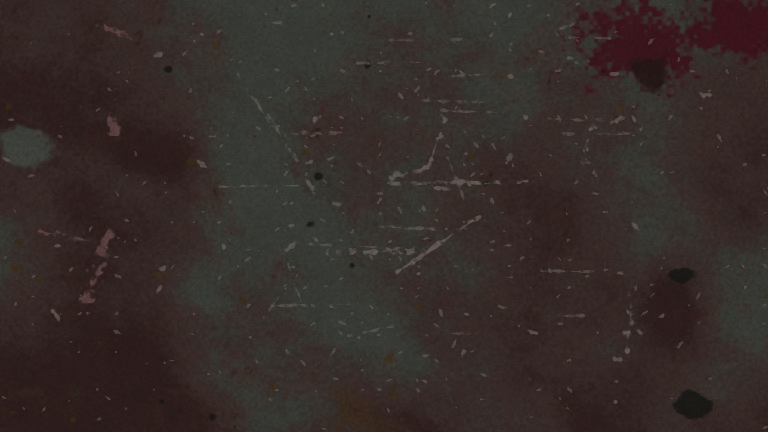
Give the GLSL for this texture, as a Shadertoy shader.

```glsl
const vec3 SLATE = vec3(0.218, 0.230, 0.208);
const vec3 UMBER = vec3(0.212, 0.162, 0.152);
const vec3 SOOT = vec3(0.170, 0.112, 0.106);
const vec3 CRIMSON = vec3(0.225, 0.060, 0.095);
const vec3 CHALK = vec3(0.400, 0.370, 0.350);
const vec3 ROSE = vec3(0.370, 0.265, 0.260);
const vec3 VERDIGRIS = vec3(0.250, 0.290, 0.260);
const vec3 OCHRE = vec3(0.230, 0.165, 0.075);
const vec3 PITCH = vec3(0.085, 0.085, 0.075);

float hash(vec2 p) {
    vec3 q = fract(p.xyx * 0.1031);
    q += dot(q, q.yzx + 33.33);
    return fract((q.x + q.y) * q.z);
}

float noise(vec2 p) {
    vec2 i = floor(p), f = fract(p);
    f = f * f * (3.0 - 2.0 * f);
    return mix(mix(hash(i), hash(i + vec2(1, 0)), f.x),
               mix(hash(i + vec2(0, 1)), hash(i + vec2(1, 1)), f.x), f.y);
}

float fbm(vec2 p) {
    float sum = 0.0, amp = 0.5;
    for (int i = 0; i < 6; i++) {
        sum += amp * noise(p);
        p = mat2(0.8, 0.6, -0.6, 0.8) * p * 2.03 + 17.3;
        amp *= 0.5;
    }
    return sum;
}

// Soft elliptical falloff, 1 at the centre
float lobe(vec2 p, vec2 centre, vec2 size) {
    vec2 d = (p - centre) / size;
    return exp(-dot(d, d));
}

// Lobe broken up at its border by a rough noise value
float blot(vec2 p, vec2 centre, vec2 size, float rough, float blur) {
    return smoothstep(0.5 - blur, 0.5 + blur, lobe(p, centre, size) + 1.4 * (rough - 0.5));
}

// Worn stroke from a to b; wear near 1 leaves only crumbs
float scratch(vec2 p, vec2 a, vec2 b, float width, float wear) {
    vec2 ab = b - a;
    float h = clamp(dot(p - a, ab) / dot(ab, ab), 0.0, 1.0);
    float d = length(p - a - ab * h) + (noise(p * 75.0) - 0.5) * width * 2.2;
    float crumbs = smoothstep(wear - 0.12, wear + 0.12, fbm(p * 60.0 + 9.0));
    return crumbs * (1.0 - smoothstep(width * 0.4, width + 0.0015, d));
}

// One random chip per grid cell, present with the given chance
float chips(vec2 p, float cells, float chance, float size, float stretch, float seed) {
    vec2 id = floor(p * cells) + seed;
    vec2 q = fract(p * cells) - 0.5;
    q -= 0.4 * (vec2(hash(id + 3.1), hash(id + 7.7)) - 0.5);
    float turn = (hash(id + 5.3) - 0.5) * 2.4;
    q = mat2(cos(turn), sin(turn), -sin(turn), cos(turn)) * q;
    q.x /= 1.0 + stretch * hash(id + 2.9);
    float radius = size * (0.35 + 0.65 * hash(id + 11.0));
    float d = length(q) + (noise(p * cells * 7.0) - 0.5) * radius;
    return step(hash(id), chance) * (1.0 - smoothstep(radius - 0.03, radius + 0.03, d));
}

void mainImage(out vec4 fragColor, in vec2 fragCoord) {
    vec2 p = fragCoord / iResolution.y;
    float rough = fbm(p * 22.0);
    float fine = noise(p * 140.0);

    // Grime gathers at the left, the bottom and around the middle
    vec2 streaked = mat2(0.86, 0.5, -0.5, 0.86) * p * vec2(1.0, 1.0);
    float cloud = fbm(p * 3.2 + 4.0) * 0.65 + fbm(streaked * vec2(4.0, 8.0)) * 0.35;
    float grime = 0.27 + 1.9 * (cloud - 0.5) + 0.35 * (rough - 0.5) + 0.18 * (fine - 0.5);
    grime += 0.42 * (1.0 - smoothstep(0.12, 0.62, p.x));
    grime += 0.34 * (1.0 - smoothstep(0.0, 0.42, p.y));
    grime += 0.26 * lobe(p, vec2(0.92, 0.62), vec2(0.28, 0.16));
    grime += 0.22 * lobe(p, vec2(1.72, 0.62), vec2(0.12, 0.25));
    grime += 0.40 * lobe(p, vec2(0.38, 0.64), vec2(0.12, 0.07));
    grime += 0.80 * lobe(p, vec2(1.55, 0.29), vec2(0.07, 0.09));
    vec3 col = mix(SLATE, UMBER, smoothstep(0.12, 0.58, grime));
    col = mix(col, SOOT, smoothstep(0.52, 1.0, grime));
    col = mix(col, VERDIGRIS, 0.7 * blot(p, vec2(0.05, 0.66), vec2(0.06, 0.05), rough, 0.2));
    col = mix(col, OCHRE, 0.4 * blot(p, vec2(0.82, 0.04), vec2(0.07, 0.05), rough, 0.3));

    // Crimson spatter with a dark core
    float spray = mix(rough, noise(p * 95.0), 0.4);
    float red = max(blot(p, vec2(1.47, 0.89), vec2(0.13, 0.10), spray, 0.22),
                    blot(p, vec2(1.70, 0.94), vec2(0.14, 0.08), spray, 0.22));
    col = mix(col, CRIMSON, 0.88 * red);
    col = mix(col, SOOT * 0.75, 0.85 * blot(p, vec2(1.50, 0.825), vec2(0.05, 0.045), rough, 0.2));

    // Pitch blots, pits and ochre specks
    float pitch = max(blot(p, vec2(1.58, 0.36), vec2(0.035, 0.028), rough, 0.1),
                      blot(p, vec2(1.61, 0.06), vec2(0.065, 0.030), rough, 0.1));
    pitch = max(pitch, chips(p, 9.0, 0.07, 0.075, 0.3, 40.0));
    col = mix(col, PITCH, 0.85 * pitch);
    float leftSide = 1.0 - smoothstep(0.2, 0.8, p.x);
    col = mix(col, OCHRE, 0.65 * chips(p, 15.0, 0.03 + 0.12 * leftSide, 0.14, 0.5, 80.0));

    // Chips and scratches, densest in the middle
    float busy = lobe(p, vec2(0.95, 0.56), vec2(0.50, 0.36));
    float worn = 0.85 * chips(p, 20.0, 0.05 + 0.20 * busy, 0.11, 2.0, 120.0);
    worn = max(worn, 0.65 * chips(p + 0.37, 46.0, 0.04 + 0.16 * busy, 0.16, 2.0, 200.0));
    for (int i = 0; i < 26; i++) {
        vec2 id = vec2(float(i), 31.0);
        vec2 a = vec2(0.5 + 0.8 * hash(id), 0.2 + 0.75 * hash(id + 4.0));
        float angle = i % 3 == 0 ? 3.0 * hash(id + 8.0) : 0.12 * (hash(id + 8.0) - 0.5);
        vec2 span = (0.04 + 0.16 * hash(id + 12.0)) * vec2(cos(angle), sin(angle));
        worn = max(worn, 0.75 * scratch(p, a, a + span, 0.0025, 0.50));
    }
    worn = max(worn, scratch(p, vec2(0.92, 0.37), vec2(1.11, 0.50), 0.004, 0.40));
    worn = max(worn, scratch(p, vec2(0.91, 0.59), vec2(0.98, 0.61), 0.008, 0.44));
    worn = max(worn, scratch(p, vec2(0.99, 0.61), vec2(1.03, 0.72), 0.004, 0.45));
    worn = max(worn, scratch(p, vec2(0.76, 0.415), vec2(0.98, 0.42), 0.006, 0.47));
    worn = max(worn, scratch(p, vec2(0.90, 0.575), vec2(1.22, 0.58), 0.004, 0.49));
    worn = max(worn, scratch(p, vec2(1.37, 0.72), vec2(1.35, 0.63), 0.006, 0.46));
    worn = max(worn, scratch(p, vec2(1.47, 0.35), vec2(1.45, 0.19), 0.008, 0.49));
    col = mix(col, CHALK, 0.8 * worn);
    float flayed = scratch(p, vec2(0.25, 0.46), vec2(0.20, 0.30), 0.014, 0.44);
    flayed = max(flayed, scratch(p, vec2(0.09, 0.465), vec2(0.22, 0.44), 0.005, 0.45));
    flayed = max(flayed, scratch(p, vec2(0.23, 0.94), vec2(0.30, 0.915), 0.008, 0.42));
    flayed = max(flayed, scratch(p, vec2(0.26, 0.73), vec2(0.27, 0.69), 0.012, 0.42));
    col = mix(col, ROSE, 0.85 * flayed);

    // Surface grain
    col *= 1.0 + 0.16 * (noise(p * 270.0) - 0.5) + 0.16 * (rough - 0.5);
    fragColor = vec4(col, 1.0);
}
```
